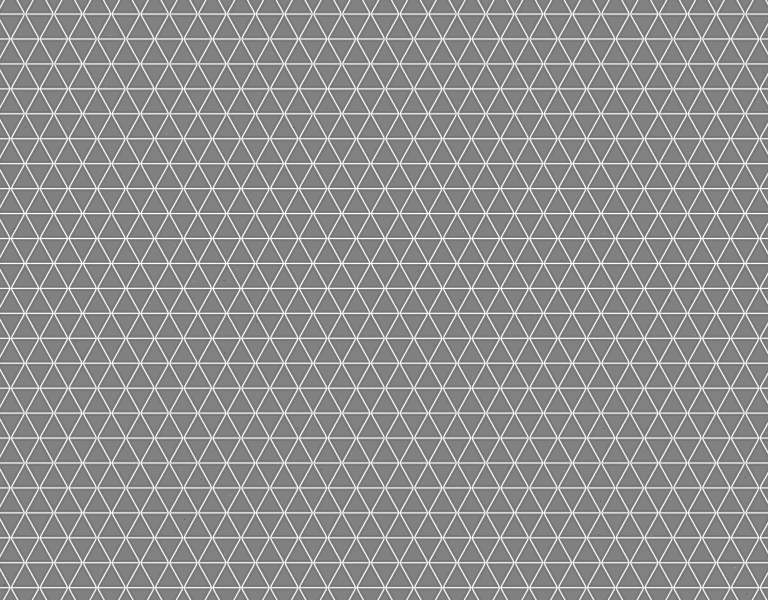
Reproduce this pattern procedurally as a Shadertoy shader.

```glsl
// Isometric grid: thin pale lines forming equilateral triangles on mid grey.
// Each point is folded to its nearest lattice vertex, then lines are drawn from
// signed distances, with a faint dark fringe and a few sparse specks of wear.

const float SIDE = 0.048;                   // triangle side, in canvas heights
const float ROW = SIDE * 0.866025;          // triangle height
const vec2 ORIGIN = vec2(0.0178, 0.0205);   // lowest left vertex
const float LINE_WIDTH = 0.0019;
const float NODE_GAP = 0.0016;              // half gap between diagonals at a vertex
const float FRINGE_OFFSET = 0.0036;
const float FRINGE_WIDTH = 0.0011;
const float SPECK_CELL = 0.03;
const float SPECK_RADIUS = 0.0009;

const vec3 GROUND = vec3(0.507);
const vec3 FRINGE = vec3(0.455);
const vec3 LINE = vec3(0.99);

float hash(vec2 p) {
    vec3 q = fract(vec3(p.xyx) * 0.1031);
    q += dot(q, q.yzx + 33.33);
    return fract((q.x + q.y) * q.z);
}

// Box-filtered coverage of a line; stays correct below one pixel wide.
float lineCoverage(float dist, float width, float pixel) {
    float nearEdge = clamp((0.5 * width - dist) / pixel + 0.5, 0.0, 1.0);
    float farEdge = clamp((-0.5 * width - dist) / pixel + 0.5, 0.0, 1.0);
    return nearEdge - farEdge;
}

// Narrow band on both sides of a line.
float fringeBand(float dist) {
    float t = (abs(dist) - FRINGE_OFFSET) / FRINGE_WIDTH;
    return exp(-t * t);
}

// Signed distances to the nearest horizontal (x) and diagonal (y) line.
vec2 gridDistances(vec2 p) {
    float row = round(p.y / ROW);
    float v = p.y - row * ROW;
    float x = p.x / SIDE - 0.5 * row;
    float u = abs(x - round(x)) * SIDE;
    float strand = sqrt(v * v / 3.0 + NODE_GAP * NODE_GAP);
    return vec2(v, (u - strand) * 0.866025);
}

// Sparse dots: positive values are pale, negative values are dark.
float specks(vec2 p, float pixel) {
    vec2 cell = floor(p / SPECK_CELL);
    vec2 jitter = vec2(hash(cell + 17.0), hash(cell + 43.0));
    vec2 centre = (cell + 0.1 + 0.8 * jitter) * SPECK_CELL;
    float dist = length(p - centre) - SPECK_RADIUS;
    float dot = clamp(0.5 - dist / pixel, 0.0, 1.0);
    float present = step(0.91, hash(cell + 71.0));
    float tone = hash(cell + 97.0) < 0.5 ? -0.17 : 0.14;
    return dot * present * tone;
}

void mainImage(out vec4 fragColor, in vec2 fragCoord) {
    float pixel = 1.0 / iResolution.y;
    vec2 p = fragCoord * pixel;
    vec2 dist = gridDistances(p - ORIGIN);

    float fringe = max(fringeBand(dist.x), fringeBand(dist.y));
    float lines = max(lineCoverage(dist.x, LINE_WIDTH, pixel),
                      lineCoverage(dist.y, LINE_WIDTH, pixel));

    vec3 color = mix(GROUND, FRINGE, fringe) + specks(p, pixel);
    color = mix(color, LINE, lines);
    fragColor = vec4(color, 1.0);
}
```
